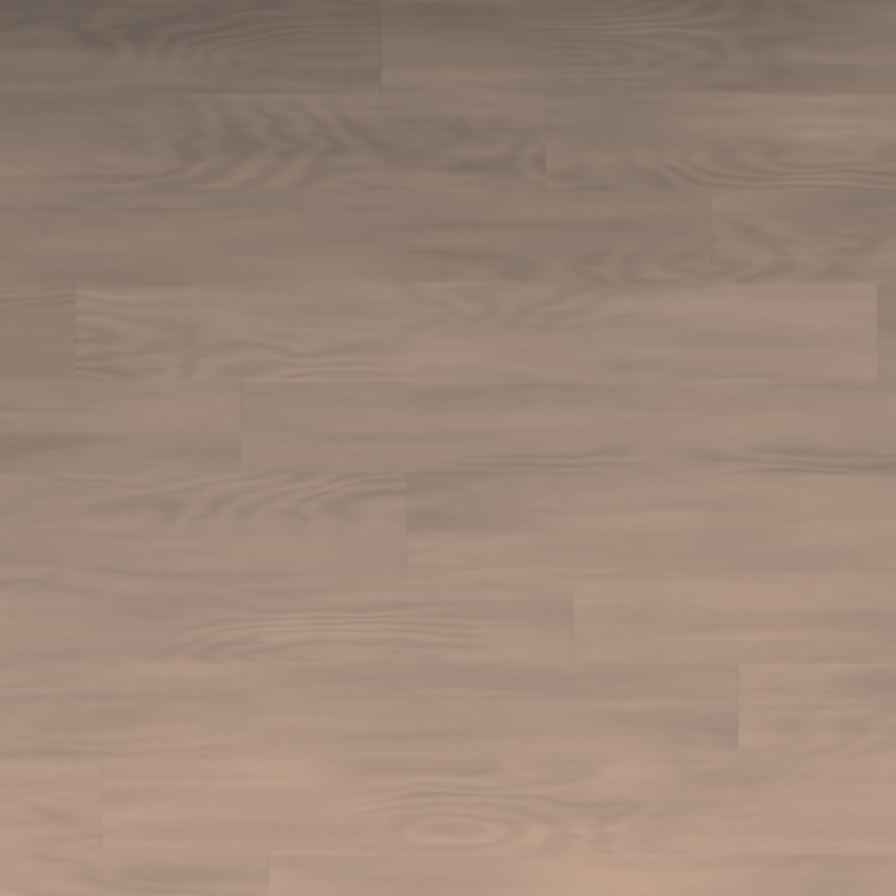
Reproduce this texture procedurally as a WebGL 1 fragment shader.

```glsl
precision highp float;
uniform vec2 u_resolution;

float hash(vec2 p) {
  return fract(sin(dot(p, vec2(12.99, 78.23))) * 4375.85);
}

float noise(vec2 p) {
  vec2 i = floor(p), f = fract(p);
  f = f * f * (3.0 - 2.0 * f);
  return mix(mix(hash(i), hash(i + vec2(1.0, 0.0)), f.x),
             mix(hash(i + vec2(0.0, 1.0)), hash(i + 1.0), f.x), f.y);
}

float fbm(vec2 p) {
  float sum = 0.0, amp = 0.53;
  for (int i = 0; i < 4; i++) {
    sum += amp * noise(p);
    p = p * 2.03 + 17.3;
    amp *= 0.5;
  }
  return sum;
}

// Tone of one board: base shade, clouds, streaks and patches of arched figure
float boardTone(vec2 p, vec2 id) {
  float shade = hash(id + 3.7);
  vec2 q = p + 30.0 * vec2(shade, hash(id + 9.1));
  q.y += 0.006 * (noise(q * vec2(11.0, 9.0)) - 0.5);
  float clouds = fbm(q * vec2(4.0, 13.0)) - 0.5;
  float streaks = fbm(q * vec2(5.0, 52.0)) - 0.5;
  float contour = noise(q * vec2(3.0, 14.0)) + 0.25 * fbm(q * vec2(9.0, 36.0));
  float rings = sin(52.0 * contour);
  float patches = smoothstep(0.42, 0.82, noise(q * vec2(2.8, 13.0) + 5.0));
  float ridges = smoothstep(0.72, 0.95, noise(q * vec2(7.0, 75.0)));
  return 0.10 * (shade - 0.5) + 0.36 * clouds + 0.31 * streaks
       + 0.07 * ridges + 0.02 - patches * (0.08 + 0.075 * rings);
}

// Boards of one row, staggered by a constant step, with soft end joints
float rowTone(vec2 p, float row) {
  float x = (p.x - 0.424 - 0.185 * row) / 0.895;
  float joint = floor(x + 0.5);
  float d = (x - joint) * 0.895;
  float tone = mix(boardTone(p, vec2(joint - 1.0, row)),
                   boardTone(p, vec2(joint, row)), smoothstep(-0.002, 0.002, d));
  float wear = noise(vec2(p.y * 45.0, row));
  return tone - 0.08 * wear * exp(-pow(d / 0.0025, 2.0));
}

void main() {
  vec2 uv = gl_FragCoord.xy / u_resolution;
  vec2 p = vec2(uv.x, 1.0 - uv.y);

  // Rows blend across their long, slightly wavy seams
  float y = (p.y + 0.004 * (noise(p * vec2(9.0, 3.0)) - 0.5)) * 9.45;
  float seam = floor(y + 0.5);
  float d = (y - seam) / 9.45;
  float blend = mix(0.002, 0.011, noise(vec2(p.x * 4.0, seam * 3.1)));
  float tone = mix(rowTone(p, seam - 1.0), rowTone(p, seam),
                   smoothstep(-blend, blend, d));

  // Broken pale and dark traces along the seams
  float trace = noise(vec2(p.x * 6.0, seam * 5.3));
  tone += 0.16 * smoothstep(0.68, 0.98, trace) * exp(-pow((d - 0.001) / 0.0025, 2.0));
  tone -= 0.08 * smoothstep(0.35, 0.05, trace) * exp(-pow(d / 0.003, 2.0));

  // Light falls off towards the top left
  float light = -0.03 + 0.98 * pow(max(p.y, 0.0), 0.85) + 0.18 * p.x * (1.0 - p.y);
  light -= 0.12 * exp(-p.y * 40.0);
  float t = light + tone;

  vec3 shadowWood = vec3(0.475, 0.42, 0.38);
  vec3 greyWood = vec3(0.605, 0.525, 0.47);
  vec3 warmWood = vec3(0.73, 0.615, 0.54);
  vec3 color = mix(shadowWood, greyWood, clamp(t * 2.0, -0.4, 1.0));
  color = mix(color, warmWood, clamp(t * 2.0 - 1.0, 0.0, 1.2));
  color += 0.014 * (fbm(p * vec2(60.0, 110.0)) - 0.5);
  gl_FragColor = vec4(color, 1.0);
}
```
